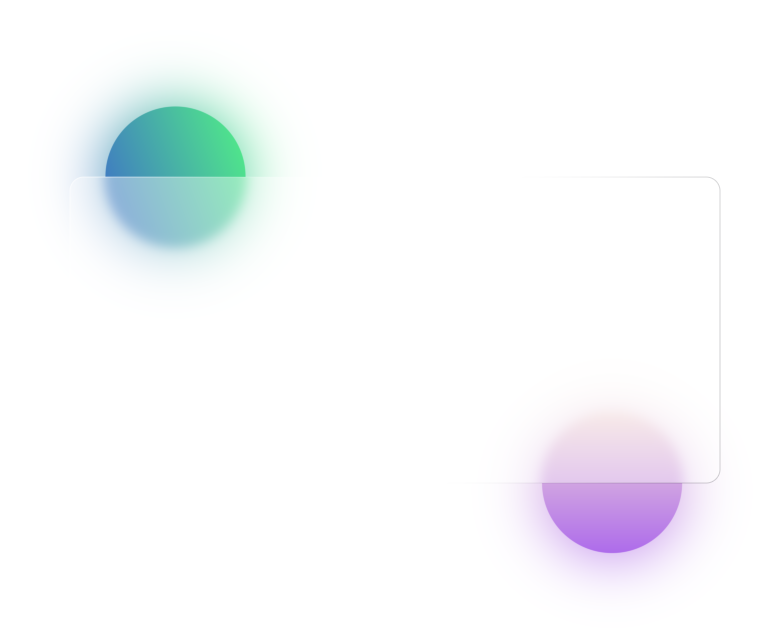
Write a WebGL 2 fragment shader that draws this background.

```glsl
#version 300 es
precision highp float;

#define ORB_RADIUS 0.0912
#define GREEN_ORB vec2(0.2285, 0.6035)
#define PURPLE_ORB vec2(0.7970, 0.2044)
#define CARD_CENTER vec2(0.5143, 0.4036)
#define CARD_HALF vec2(0.4232, 0.1992)
#define CARD_CORNER 0.018
#define GLOW_SIGMA 0.039
#define GLASS_SIGMA 0.0075
#define GLASS_WHITE 0.40
#define BORDER_WIDTH 0.0013

uniform vec2 u_resolution;
out vec4 fragColor;

// Gaussian-blurred step: 1 well inside the edge, 0 well outside.
float softEdge(float dist, float sigma) {
    float x = clamp(dist / sigma, -4.0, 4.0);
    return 0.5 - 0.5 * tanh(0.798 * (x + 0.0447 * x * x * x));
}

float roundedBox(vec2 p, vec2 halfSize, float corner) {
    vec2 q = abs(p) - halfSize + corner;
    return length(max(q, 0.0)) + min(max(q.x, q.y), 0.0) - corner;
}

// A gradient disc over its own wide, blurred halo.
vec3 drawOrb(vec3 base, vec2 p, vec2 axis, vec3 startColor, vec3 endColor, float edgeSigma) {
    float dist = length(p);
    float along = dot(p, axis) / ORB_RADIUS;
    vec3 glowColor = mix(startColor, endColor, clamp(0.5 + 0.34 * along, 0.0, 1.0));
    vec3 discColor = mix(startColor, endColor, clamp(0.5 + 0.5 * along, 0.0, 1.0));
    float glow = softEdge(dist - ORB_RADIUS * 0.92, GLOW_SIGMA);
    float disc = softEdge(dist - ORB_RADIUS, edgeSigma);
    return mix(mix(base, glowColor, glow), discColor, disc);
}

void main() {
    vec2 p = gl_FragCoord.xy / u_resolution.x;
    float pixel = 1.0 / u_resolution.x;

    // Frosted card: softens the orbs behind it and veils them in white
    float cardDist = roundedBox(p - CARD_CENTER, CARD_HALF, CARD_CORNER);
    float inside = clamp(0.5 - cardDist / pixel, 0.0, 1.0);
    float edgeSigma = cardDist < 0.0 ? GLASS_SIGMA : 0.4 * pixel;

    // Orbs
    vec3 color = vec3(1.0);
    color = drawOrb(color, p - GREEN_ORB, normalize(vec2(0.93, 0.36)),
                    vec3(0.25, 0.48, 0.76), vec3(0.31, 0.89, 0.55), edgeSigma);
    color = drawOrb(color, p - PURPLE_ORB, vec2(0.0, 1.0),
                    vec3(0.68, 0.42, 0.92), vec3(0.95, 0.86, 0.85), edgeSigma);
    color = mix(color, vec3(1.0), GLASS_WHITE * inside);

    // Border: white at the left, clear in the middle, grey at the right
    float line = clamp(0.5 + (0.5 * BORDER_WIDTH - abs(cardDist)) / pixel,
                       0.0, min(1.0, BORDER_WIDTH / pixel));
    vec2 fromCorner = p - CARD_CENTER + CARD_HALF * vec2(1.0, -1.0);
    float sweep = (fromCorner.x - 0.245 * fromCorner.y) / (2.0 * CARD_HALF.x);
    float whiteAmount = 0.6 * (1.0 - smoothstep(0.0, 0.45, sweep));
    float greyAmount = 0.20 * smoothstep(0.66, 1.08, sweep);
    color = mix(color, vec3(1.0), line * whiteAmount);
    color = mix(color, vec3(0.1, 0.1, 0.13), line * greyAmount);

    fragColor = vec4(color, 1.0);
}
```
